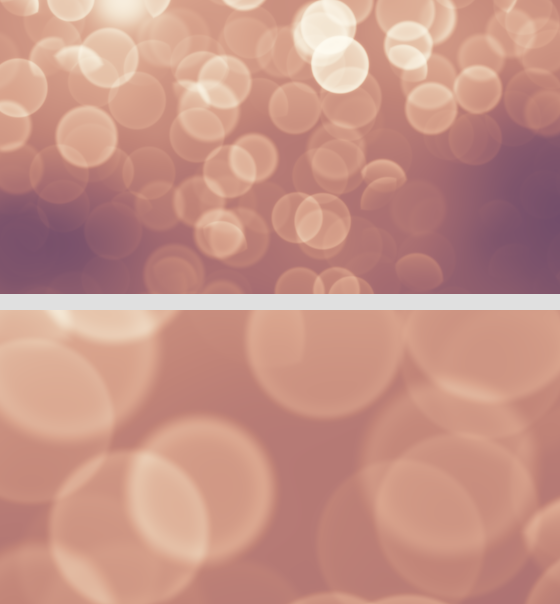
Top: the whole. Bottom: its middle third, enlarged.
Write a Shadertoy shader that draws this background.

```glsl
// Warm out-of-focus lights: translucent discs and cut lens shapes drift over a
// soft rose glow that sinks into violet corners. All light is summed as a
// single exposure value, then coloured through a violet-to-cream ramp.

const int   DISC_COUNT   = 135;
const float DISC_RADIUS  = 0.094;   // in canvas heights
const float DISC_GAIN    = 1.95;
const float LENS_SHARE   = 0.24;    // part of the discs cut to a lens
const float RIM_WIDTH    = 0.007;
const float RIM_GAIN     = 0.28;
const float HAZE_GAIN    = 0.7;
const vec2  FIELD_SIZE   = vec2(2.1, 1.2);
const vec2  KEY_DISC     = vec2(1.157, 0.78);
const vec2  HOT_SPOT     = vec2(0.42, 1.0);

const vec3 RAMP[8] = vec3[8](
    vec3(0.41, 0.28, 0.41), vec3(0.50, 0.33, 0.42),
    vec3(0.65, 0.42, 0.44), vec3(0.76, 0.52, 0.47),
    vec3(0.85, 0.64, 0.55), vec3(0.90, 0.76, 0.66),
    vec3(0.95, 0.89, 0.81), vec3(1.00, 0.99, 0.95));

vec4 hash4(float n) {
    vec4 q = fract(n * vec4(0.1031, 0.1030, 0.0973, 0.1099));
    q += dot(q, q.wzxy + 33.33);
    return fract((q.xxyz + q.yzzw) * q.zywx);
}

float valueNoise(vec2 p) {
    vec2 cell = floor(p), f = fract(p);
    f = f * f * (3.0 - 2.0 * f);
    float n = cell.x + 57.0 * cell.y + 300.0;
    return mix(mix(hash4(n).x, hash4(n + 1.0).x, f.x),
               mix(hash4(n + 57.0).x, hash4(n + 58.0).x, f.x), f.y);
}

float glow(vec2 p, vec2 center, vec2 size) {
    vec2 d = (p - center) / size;
    return exp(-dot(d, d));
}

// Broad exposure: bright above, dim in the lower left and on the right
float ambient(vec2 p) {
    float light = 1.75 + 1.1 * p.y;
    light += 1.25 * glow(p, vec2(0.50, 0.82), vec2(0.60, 0.40));
    light += 0.70 * glow(p, vec2(1.55, 0.83), vec2(0.35, 0.25));
    light += 0.50 * glow(p, vec2(1.00, 0.10), vec2(0.50, 0.30));
    light -= 1.30 * glow(p, vec2(0.12, 0.20), vec2(0.32, 0.20));
    light -= 1.75 * glow(p, vec2(1.90, 0.30), vec2(0.38, 0.34));
    return light;
}

// Flat disc profile from the distance to its center, with a fine bright rim
float discProfile(float dist, float radius, float blur) {
    float edge = max(blur, 0.75 / iResolution.y);
    float body = 1.0 - smoothstep(radius - edge, radius + edge, dist);
    float rim = (dist - radius + edge) / (RIM_WIDTH + 0.5 * edge);
    float shade = 0.82 + 0.18 * dist * dist / (radius * radius);
    return body * shade + RIM_GAIN * exp(-rim * rim);
}

float scatteredDisc(vec2 p, float index) {
    vec4 place = hash4(index + 11.0);
    vec4 look = hash4(index + 523.0);

    // Evenly spread sequence, loosened by a random shift
    vec2 center = fract(index * vec2(0.7549, 0.5698) + 0.12 * place.xy);
    center = center * FIELD_SIZE - 0.1;
    float radius = DISC_RADIUS * mix(0.84, 1.12, place.z);
    vec2 d = p - center;
    if (dot(d, d) > 2.0 * radius * radius) return 0.0;

    float dist = length(d);
    float gain = DISC_GAIN * mix(0.12, 1.0, look.x * look.x);
    gain *= 0.06 + smoothstep(0.7, 4.0, ambient(center));

    // Cut by a shifted twin; the light fades away from the outer arc
    if (look.y < LENS_SHARE) {
        float angle = mix(-0.7, 2.7, look.z);
        vec2 axis = vec2(cos(angle), sin(angle));
        float shift = radius * mix(0.5, 1.05, place.w);
        dist = max(dist, length(d - axis * shift));
        gain *= 1.5 * mix(0.15, 1.0, smoothstep(shift - radius, radius, dot(d, axis)));
    }
    return gain * discProfile(dist, radius, mix(0.004, 0.014, look.w * look.w));
}

vec3 rampColor(float light) {
    light = clamp(light, 0.0, 6.99);
    int i = int(light);
    return mix(RAMP[i], RAMP[i + 1], fract(light));
}

void mainImage(out vec4 fragColor, in vec2 fragCoord) {
    vec2 p = fragCoord / iResolution.y;

    // Background with slow haze
    float haze = 0.65 * valueNoise(p * 3.5) + 0.35 * valueNoise(p * 8.0 + 3.7);
    float light = ambient(p) + HAZE_GAIN * (haze - 0.5);

    for (int i = 0; i < DISC_COUNT; i++)
        light += scatteredDisc(p, float(i));

    // Strongest lights
    light += 2.7 * discProfile(length(p - KEY_DISC), 0.097, 0.005);
    light += 3.5 * glow(p, HOT_SPOT, vec2(0.10, 0.09));

    // Soft shoulder keeps overlapping highlights from clipping
    float over = max(light - 5.0, 0.0);
    light = min(light, 5.0) + 2.0 * (1.0 - exp(-0.5 * over));
    fragColor = vec4(rampColor(light), 1.0);
}
```
